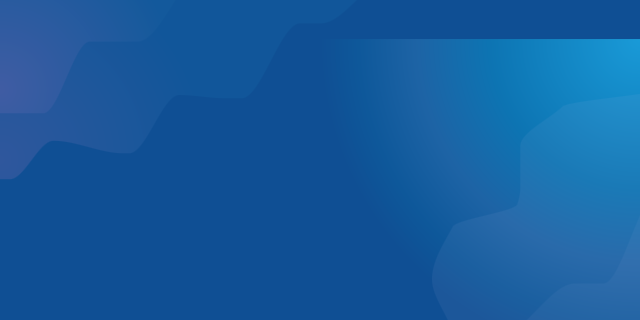
Give the GLSL for this background, as a Shadertoy shader.

```glsl
const vec3 BASE_BLUE   = vec3(0.058, 0.310, 0.580);
const vec3 GLOW_RIM    = vec3(0.055, 0.345, 0.605);
const vec3 GLOW_DUSK   = vec3(0.115, 0.390, 0.648);
const vec3 GLOW_TEAL   = vec3(0.050, 0.455, 0.700);
const vec3 GLOW_CORE   = vec3(0.100, 0.605, 0.845);
const vec3 OUTER_BLUE  = vec3(0.066, 0.338, 0.602);
const vec3 OUTER_VIOLET = vec3(0.185, 0.342, 0.615);
const vec3 INNER_BLUE  = vec3(0.076, 0.350, 0.610);
const vec3 INNER_VIOLET = vec3(0.250, 0.362, 0.640);
const vec3 HAZE        = vec3(0.700, 0.720, 0.900);

const vec2 GLOW_CENTRE = vec2(2.0, 0.122);  // x from the left, depth from the top
const float GLOW_RADIUS = 1.0;
const float LARGE_HAZE = 0.08;
const float SMALL_HAZE = 0.06;

// Antialiased coverage of the region where d is positive
float coverage(float d) {
    return clamp(0.5 + d / max(fwidth(d), 1e-5), 0.0, 1.0);
}

float ramp(float a, float b, float x) {
    return clamp((x - a) / (b - a), 0.0, 1.0);
}

// Smooth stair of the given height between a and b
float stair(float a, float b, float rise, float x) {
    return rise * smoothstep(a, b, x);
}

// Wavy edges: depth of the upper blobs along x
float innerEdge(float x) {
    return 0.354 - stair(0.135, 0.281, 0.224, x) - stair(0.430, 0.651, 0.234, x);
}

float outerEdge(float x) {
    return 0.560 - stair(0.031, 0.167, 0.120, x) + stair(0.167, 0.385, 0.039, x)
                 - stair(0.404, 0.560, 0.182, x) + stair(0.560, 0.703, 0.010, x)
                 - stair(0.755, 0.938, 0.234, x) - stair(1.003, 1.224, 0.143, x);
}

// Left side of the large lower blob along the depth
float largeEdge(float depth) {
    return 2.094 - stair(0.271, 0.333, 0.312, depth) - stair(0.292, 0.456, 0.156, depth)
                 - stair(0.638, 0.708, 0.169, depth) - stair(0.586, 0.872, 0.107, depth)
                 + stair(0.872, 1.068, 0.068, depth);
}

// Top of the small corner blob along x
float smallEdge(float x) {
    return 1.047 - stair(1.562, 1.797, 0.161, x) - stair(1.885, 2.057, 0.286, x);
}

// Radial colour bands, from the rim inwards
vec3 glowColor(float r) {
    vec3 color = mix(BASE_BLUE, GLOW_RIM, ramp(1.0, 0.88, r));
    color = mix(color, GLOW_DUSK, ramp(0.88, 0.70, r));
    color = mix(color, GLOW_TEAL, ramp(0.70, 0.47, r));
    return mix(color, GLOW_CORE, ramp(0.47, 0.0, r));
}

void mainImage(out vec4 fragColor, in vec2 fragCoord) {
    vec2 p = fragCoord / iResolution.y;
    p.y = 1.0 - p.y;

    // Glow, cut off along its upper edge
    float r = length(p - GLOW_CENTRE) / GLOW_RADIUS;
    vec3 color = mix(BASE_BLUE, glowColor(r), coverage(p.y - GLOW_CENTRE.y));

    // Upper left blobs, violet towards the left side
    vec3 outer = mix(OUTER_VIOLET, OUTER_BLUE, ramp(0.0, 0.65, length(p - vec2(0.0, 0.50))));
    vec3 inner = mix(INNER_VIOLET, INNER_BLUE, ramp(0.0, 0.55, length(p - vec2(0.0, 0.28))));
    color = mix(color, outer, coverage(outerEdge(p.x) - p.y));
    color = mix(color, inner, coverage(innerEdge(p.x) - p.y));

    // Lower right translucent blobs
    color = mix(color, HAZE, LARGE_HAZE * coverage(p.x - largeEdge(p.y)));
    color = mix(color, HAZE, SMALL_HAZE * coverage(p.y - smallEdge(p.x)));

    fragColor = vec4(color, 1.0);
}
```
